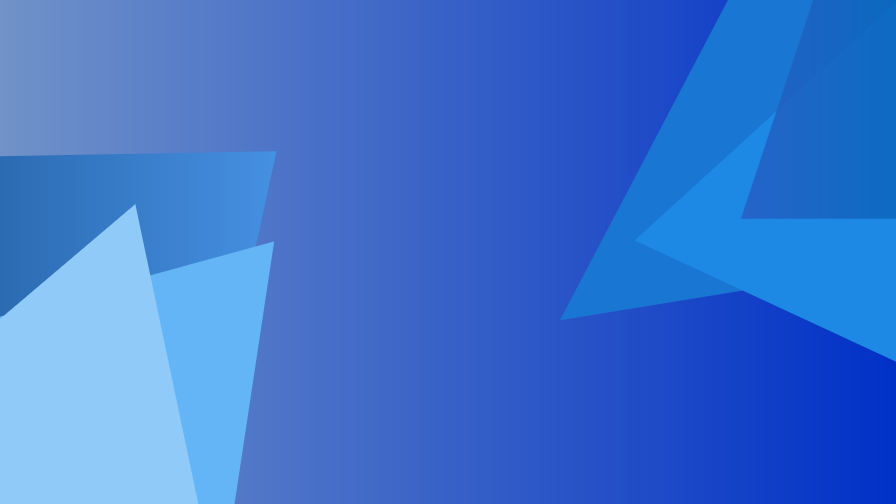
This background is drawn by a WebGL 1 fragment shader. Its source:

```glsl
precision highp float;
// Abstract background: angular blue shards at both sides of a horizontal gradient.

uniform vec2 u_resolution;

const float ASPECT = 16.0 / 9.0;

// Backdrop gradient
const vec3 SKY_LEFT  = vec3(0.440, 0.573, 0.784);
const vec3 SKY_RIGHT = vec3(0.000, 0.190, 0.780);

// Left shards
const vec3 STEEL_DARK  = vec3(0.170, 0.420, 0.700);
const vec3 STEEL_LIGHT = vec3(0.275, 0.565, 0.885);
const vec3 AZURE = vec3(0.392, 0.710, 0.965);
const vec3 PALE  = vec3(0.565, 0.792, 0.976);

// Right shards
const vec3 COBALT = vec3(0.098, 0.463, 0.824);
const vec3 BRIGHT = vec3(0.118, 0.533, 0.898);
const vec3 GLASS_LEFT  = vec3(0.155, 0.365, 0.770);
const vec3 GLASS_RIGHT = vec3(0.035, 0.400, 0.735);
const float GLASS_OPACITY = 0.85;

// Horizontal extents of the shard gradients, in canvas heights
const vec2 STEEL_SPAN = vec2(0.0, 0.549);
const vec2 GLASS_SPAN = vec2(1.470, 1.778);

// Signed distance to the line a-b, positive on its right-hand side
float rightOf(vec2 p, vec2 a, vec2 b) {
  vec2 dir = normalize(b - a);
  return dot(p - a, vec2(dir.y, -dir.x));
}

// Smooth coverage of the wedge bounded by start-corner-end, in clockwise order
float wedge(vec2 p, vec2 start, vec2 corner, vec2 end) {
  float inside = min(rightOf(p, start, corner), rightOf(p, corner, end));
  float pixel = max(ASPECT / u_resolution.x, 1.0 / u_resolution.y);
  return clamp(inside / pixel + 0.5, 0.0, 1.0);
}

// Position of x within a span, from 0 to 1
float along(float x, vec2 span) {
  return clamp((x - span.x) / (span.y - span.x), 0.0, 1.0);
}

void main() {
  vec2 uv = gl_FragCoord.xy / u_resolution;
  vec2 p = uv * vec2(ASPECT, 1.0);
  vec3 color = mix(SKY_LEFT, SKY_RIGHT, uv.x);

  // Left shards, back to front
  vec3 steel = mix(STEEL_DARK, STEEL_LIGHT, along(p.x, STEEL_SPAN));
  color = mix(color, steel,
    wedge(p, vec2(0.0, 0.690), vec2(0.5486, 0.700), vec2(0.507, 0.509)));
  color = mix(color, AZURE,
    wedge(p, vec2(0.2986, 0.4537), vec2(0.544, 0.521), vec2(0.4653, 0.0)));
  color = mix(color, PALE,
    wedge(p, vec2(0.0093, 0.375), vec2(0.2685, 0.595), vec2(0.3935, 0.0)));

  // Right shards, back to front
  color = mix(color, COBALT,
    wedge(p, vec2(1.4745, 0.4236), vec2(1.111, 0.3646), vec2(1.4444, 1.0)));
  color = mix(color, BRIGHT,
    wedge(p, vec2(1.7778, 0.2824), vec2(1.2593, 0.523), vec2(1.7778, 0.9954)));

  // Translucent shard over the right group
  vec3 glass = mix(GLASS_LEFT, GLASS_RIGHT, along(p.x, GLASS_SPAN));
  color = mix(color, glass, GLASS_OPACITY *
    wedge(p, vec2(1.7778, 0.566), vec2(1.470, 0.566), vec2(1.6134, 1.0)));

  gl_FragColor = vec4(color, 1.0);
}
```
